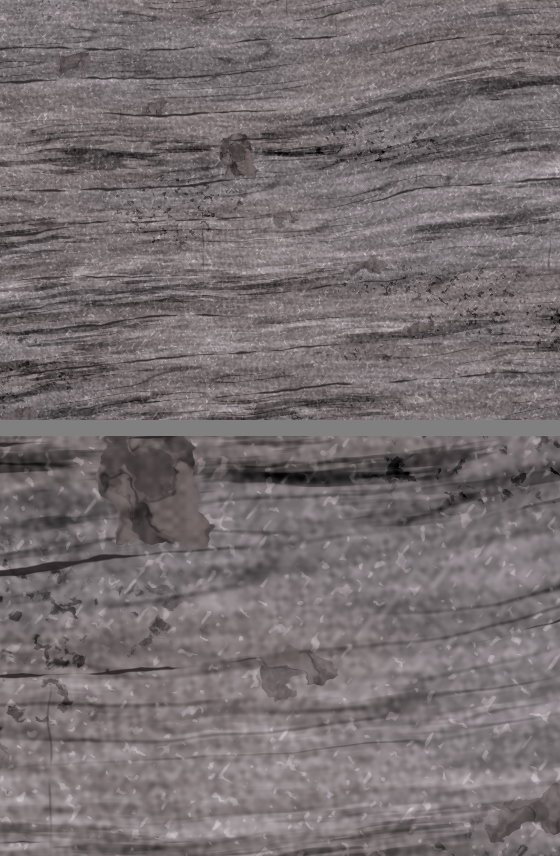
Top: the whole. Bottom: its middle third, enlarged.
A Shadertoy shader for this texture:

```glsl
// Weathered layered rock: mauve-grey strata that rise gently to the right.
// Stretched noise in a warped bedding space gives the fibres and pale seams;
// pits, flecks, chipped patches and thin dark cracks are laid on top.

float hash(vec2 p) {
    return fract(sin(dot(p, vec2(127.1, 311.7))) * 43758.5453);
}

float noise(vec2 p) {
    vec2 i = floor(p), f = fract(p);
    f = f * f * (3.0 - 2.0 * f);
    return mix(mix(hash(i), hash(i + vec2(1, 0)), f.x),
               mix(hash(i + vec2(0, 1)), hash(i + vec2(1, 1)), f.x), f.y);
}

float fbm(vec2 p) {
    float sum = 0.0, amp = 0.53;
    for (int i = 0; i < 4; i++) {
        sum += amp * noise(p);
        p = p * 2.03 + vec2(17.3, 9.1);
        amp *= 0.5;
    }
    return sum;
}

// Thin bright lines where the noise crosses its middle value
float ridge(vec2 p) {
    return smoothstep(0.80, 1.0, 1.0 - abs(2.0 * noise(p) - 1.0));
}

// Bends the plane so that strata run along x
vec2 bedding(vec2 p) {
    float lift = 0.075 * p.x + 0.06 * (noise(p * vec2(1.6, 2.4) + 3.0) - 0.5);
    lift += 0.018 * (noise(p * vec2(5.0, 9.0)) - 0.5);
    lift += 0.007 * (fbm(p * vec2(15.0, 26.0)) - 0.5);
    return vec2(p.x, p.y - lift);
}

// Brightness of the fibrous stone
float stoneTone(vec2 p, vec2 q) {
    mat2 turn = mat2(0.8, 0.6, -0.6, 0.8);
    float tone = 0.468 + 0.11 * (fbm(q * vec2(1.5, 8.0)) - 0.5);
    tone += 0.22 * (fbm(q * vec2(6.0, 50.0) + 5.0) - 0.5);
    tone += 0.12 * (noise(vec2(q.x * 26.0, (q.y + 0.06 * q.x) * 160.0)) - 0.5);
    tone += 0.15 * (noise(turn * p * 215.0) - 0.5);

    // Pale and dark seams, split into narrow fibres
    float paleSeam = smoothstep(0.50, 0.68, fbm(q * vec2(1.3, 12.0) + 21.0));
    tone += 0.15 * paleSeam * smoothstep(0.40, 0.62, fbm(q * vec2(8.0, 70.0) + 2.0));
    float darkSeam = smoothstep(0.46, 0.66, fbm(q * vec2(1.6, 13.0) + 47.0));
    tone -= 0.18 * darkSeam * smoothstep(0.46, 0.60, fbm(q * vec2(9.0, 90.0) + 31.0));
    float fibres = ridge(vec2(q.x * 7.0, (q.y - 0.03 * q.x) * 62.0) + 12.0);
    tone -= 0.13 * fibres * smoothstep(0.45, 0.70, noise(q * vec2(5.0, 22.0) + 70.0));

    // Scattered dark pits and pale flecks
    float pitted = smoothstep(0.52, 0.68, fbm(p * vec2(2.2, 6.0) + 63.0));
    vec2 ragged = turn * (p + 0.008 * fbm(p * 120.0));
    tone -= 0.20 * pitted * smoothstep(0.60, 0.74, fbm(ragged * vec2(95.0, 110.0) + 8.0));
    tone += 0.13 * smoothstep(0.74, 0.92, noise(ragged * 190.0 + 40.0));
    return tone;
}

// Angular hollows with faceted brown faces
vec3 addChips(vec3 col, vec2 p, float px) {
    for (int i = 0; i < 8; i++) {
        float n = float(i);
        vec2 centre = vec2(1.333 * fract(0.42 + 0.618 * n), fract(0.63 + 0.37 * n));
        vec2 size = mix(vec2(0.022 + 0.030 * hash(vec2(n, 3.0)), 0.008 + 0.010 * hash(vec2(n, 8.0))),
                        vec2(0.036, 0.050), exp(-1.3 * n));
        vec2 d = p - centre;
        d.y -= 0.10 * d.x;
        d += 0.040 * (vec2(fbm(p * 38.0 + n), fbm(p * 44.0 + 50.0 + n)) - 0.5);
        d.x += 0.5 * d.y * (hash(vec2(n, 5.0)) - 0.5);
        vec2 edge = abs(d) - size;
        float dist = max(max(edge.x, edge.y), dot(edge, vec2(0.7)) + 0.006);
        vec2 slant = vec2(d.x + 0.5 * d.y, d.y - 0.6 * d.x);
        float facet = fbm(slant * vec2(60.0, 38.0) + n * 7.0);
        float tone = 0.27 + 0.12 * smoothstep(0.40, 0.58, facet) + 0.10 * (noise(p * 190.0) - 0.5);
        tone -= 0.10 * ridge(slant * vec2(45.0, 30.0) + n);
        float cover = smoothstep(px, -px, dist) * (0.70 + 0.25 * exp(-n));
        col = mix(col, tone * vec3(1.06, 0.95, 0.95), cover);
    }
    return col;
}

// Broken bedding cracks with pale lips, and faint upright joints
vec3 addCracks(vec3 col, vec2 p, vec2 q, float px) {
    vec3 crackColor = vec3(0.15, 0.13, 0.14);
    for (int i = 0; i < 14; i++) {
        float n = float(i);
        float level = -0.08 + 0.075 * (n + 0.9 * hash(vec2(n, 17.0)));
        float path = 0.030 * noise(vec2(q.x * 3.0, n * 9.3)) + 0.006 * fbm(vec2(q.x * 34.0, n * 4.7));
        float dist = q.y - level - path;
        float present = smoothstep(0.50, 0.72, noise(vec2(q.x * 2.6 + 3.0 * n, n * 13.0)));
        float width = 0.0034 * present * smoothstep(0.25, 0.9, fbm(vec2(q.x * 22.0, n * 5.1)));
        col += 0.05 * present * exp(-abs(dist + 0.006) * 260.0);
        float cover = smoothstep(px, -px, abs(dist) - width) * smoothstep(0.0, 0.0008, width);
        col = mix(col, crackColor, 0.85 * cover);
    }
    for (int i = 0; i < 7; i++) {
        float n = float(i);
        float x = 1.333 * fract(0.21 + 0.382 * n) + 0.02 * fbm(vec2(p.y * 14.0, n * 8.0));
        float span = smoothstep(0.09, 0.03, abs(p.y - hash(vec2(n, 29.0))));
        float broken = smoothstep(0.3, 0.6, noise(vec2(p.y * 40.0, n)));
        col *= 1.0 - 0.22 * span * broken * smoothstep(0.0008 + px, 0.0, abs(p.x - x));
    }
    return col;
}

void mainImage(out vec4 fragColor, in vec2 fragCoord) {
    vec2 p = fragCoord / iResolution.y;
    float px = 1.0 / iResolution.y;
    vec2 q = bedding(p);

    // Mauve stone, warmer in some layers and cooler in the pale seams
    float tone = stoneTone(p, q);
    float warmth = smoothstep(0.35, 0.65, fbm(q * vec2(1.8, 9.0) + 80.0));
    warmth *= smoothstep(0.62, 0.46, tone);
    vec3 col = tone * mix(vec3(1.01, 0.955, 0.98), vec3(1.03, 0.945, 0.95), warmth);

    col = addChips(col, p, px);
    col = addCracks(col, p, q, px);
    fragColor = vec4(clamp(col, 0.0, 1.0), 1.0);
}
```
